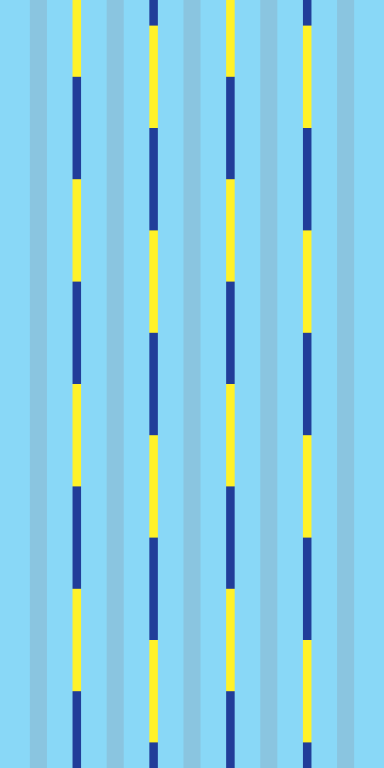
Reproduce this pattern procedurally as a Shadertoy shader.

```glsl
const float LANES = 5.0;
const float DIVIDER_WIDTH = 1.0 / 9.0;   // all lengths are in lane widths
const float STRIPE_WIDTH = 2.0 / 9.0;
const float DASH_LENGTH = 4.0 / 3.0;

const vec3 SKY = vec3(0.537, 0.847, 0.969);
const vec3 SHADE = vec3(0.541, 0.773, 0.878);
const vec3 YELLOW = vec3(1.0, 0.95, 0.16);
const vec3 NAVY = vec3(0.13, 0.24, 0.60);

// Coverage of a shape from its signed distance, one pixel wide
float coverage(float dist, float pixel) {
    return clamp(0.5 - dist / pixel, 0.0, 1.0);
}

// Band of the given width, centred on zero
float bandDistance(float x, float width) {
    return abs(x) - 0.5 * width;
}

// Equal dashes and gaps; a dash begins at zero
float dashDistance(float y, float dashLength) {
    float period = 2.0 * dashLength;
    float fromCentre = mod(y - 0.5 * dashLength + dashLength, period) - dashLength;
    return bandDistance(fromCentre, dashLength);
}

void mainImage(out vec4 fragColor, in vec2 fragCoord) {
    float pixel = LANES / iResolution.x;
    vec2 p = fragCoord * pixel;

    // Shaded stripe down the middle of each lane
    float stripe = coverage(bandDistance(fract(p.x) - 0.5, STRIPE_WIDTH), pixel);
    vec3 color = mix(SKY, SHADE, stripe);

    // Dashed dividers between lanes, every second one shifted by half a dash
    float index = clamp(floor(p.x + 0.5), 1.0, LANES - 1.0);
    float dashStart = 1.0 - 0.5 * DASH_LENGTH * mod(index + 1.0, 2.0);
    float dash = coverage(dashDistance(p.y - dashStart, DASH_LENGTH), pixel);
    float divider = coverage(bandDistance(p.x - index, DIVIDER_WIDTH), pixel);
    color = mix(color, mix(NAVY, YELLOW, dash), divider);

    fragColor = vec4(color, 1.0);
}
```
